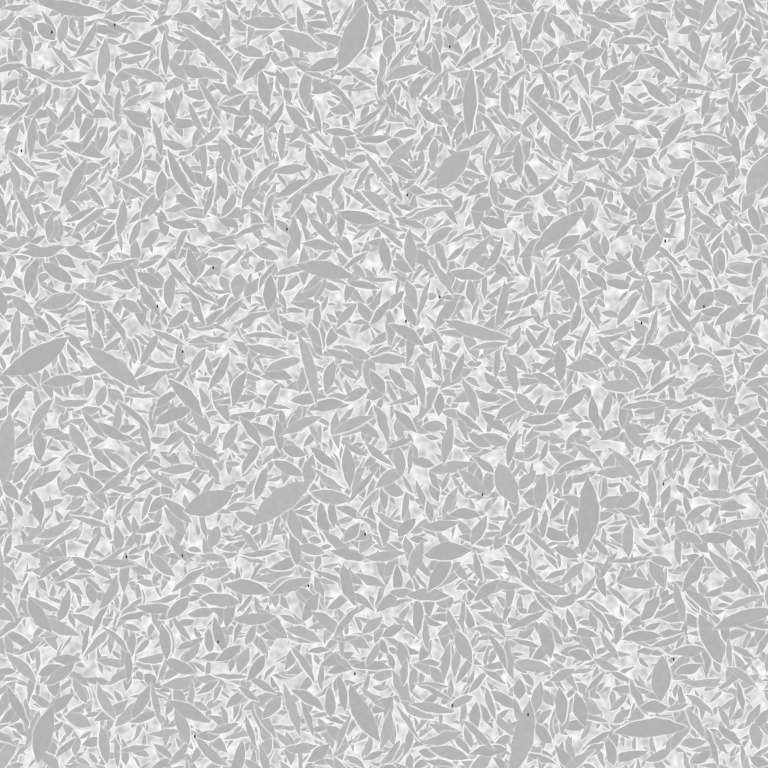
A WebGL 1 fragment shader for this texture:

```glsl
precision highp float;
// Draws a dense felt of pale grey laths with bright rims over a mottled light ground.

uniform vec2 u_resolution;

const float LATH_TONE = 0.698;       // darkest flat lath grey
const float LATH_TONE_SPREAD = 0.03; // lath to lath variation
const float GRAIN = 0.022;           // streaks inside the laths
const float GROUND_TONE = 0.87;
const float GROUND_CONTRAST = 0.17;
const float RIM_TONE = 0.985;
const float RIM_WIDTH = 0.0038;
const float EDGE_SOFTNESS = 0.0011;
const float OUTLINE_WARP = 0.0021;
const float SPECK_TONE = 0.3;
const float SPECK_RADIUS = 0.0014;
const float SPECK_CELLS = 9.0;
const float SPECK_CHANCE = 0.2;
const float TAU = 6.2831853;

vec3 hash3(vec2 cell, float seed) {
  vec3 h = fract(vec3(cell.xyx + seed * 17.31) * vec3(0.1031, 0.1030, 0.0973));
  h += dot(h, h.yxz + 33.33);
  return fract((h.xxy + h.yzz) * h.zyx);
}

float gradientAt(vec2 corner, vec2 offset) {
  float angle = TAU * hash3(corner, 3.0).x;
  return dot(vec2(cos(angle), sin(angle)), offset);
}

// Gradient noise, about -0.7 to 0.7
float gradientNoise(vec2 p) {
  vec2 i = floor(p), f = fract(p);
  vec2 u = f * f * f * (f * (f * 6.0 - 15.0) + 10.0);
  vec2 e = vec2(1.0, 0.0);
  float low = mix(gradientAt(i, f), gradientAt(i + e, f - e), u.x);
  float high = mix(gradientAt(i + e.yx, f - e.yx), gradientAt(i + 1.0, f - 1.0), u.x);
  return mix(low, high, u.y);
}

// Approximate signed distance to a spindle along x
float lathDistance(vec2 q, float halfLength, float halfWidth) {
  float t = abs(q.x) / halfLength;
  float side = abs(q.y) - halfWidth * (1.0 - t * t);
  return max(side, abs(q.x) - halfLength);
}

// Paints one jittered grid of laths, each with a rim that is stronger on one side
float paintLaths(float tone, vec2 p, float cells, float chance, float seed, float soft, float grain) {
  vec2 home = floor(p * cells);
  for (int j = -1; j <= 1; j++) {
    for (int i = -1; i <= 1; i++) {
      vec2 cell = home + vec2(float(i), float(j));
      vec3 place = hash3(cell, seed);
      vec3 form = hash3(cell, seed + 5.0);
      vec3 look = hash3(cell, seed + 11.0);
      if (look.x > chance) continue;

      float angle = TAU * place.z;
      vec2 along = vec2(cos(angle), sin(angle));
      vec2 r = p - (cell + place.xy) / cells;
      vec2 q = vec2(dot(r, along), dot(r, vec2(-along.y, along.x)));
      q.y += (form.z - 0.5) * 0.35 * q.x * q.x * cells;
      float d = lathDistance(q, mix(0.42, 0.8, form.x) / cells, mix(0.09, 0.23, form.y) / cells);

      float lit = mix(0.3, 0.95, smoothstep(-0.003, 0.003, q.y)) * mix(0.5, 1.0, look.y);
      float rim = lit * (1.0 - smoothstep(0.0, RIM_WIDTH, d));
      tone = mix(tone, RIM_TONE, rim);
      float lathTone = LATH_TONE + LATH_TONE_SPREAD * look.z + GRAIN * grain;
      tone = mix(tone, lathTone, 1.0 - smoothstep(-soft, soft, d));
    }
  }
  return tone;
}

// Coverage of rare dark pits
float specks(vec2 p, float soft) {
  vec2 cell = floor(p * SPECK_CELLS);
  vec3 h = hash3(cell, 71.0);
  vec2 r = p - (cell + 0.1 + 0.8 * h.xy) / SPECK_CELLS;
  float d = length(r * vec2(1.3, 0.8)) - SPECK_RADIUS;
  return step(h.z, SPECK_CHANCE) * (1.0 - smoothstep(-soft, soft, d));
}

void main() {
  vec2 p = gl_FragCoord.xy / u_resolution.y;
  float soft = max(EDGE_SOFTNESS, 0.6 / u_resolution.y);

  // Ragged outlines
  vec2 warp = vec2(gradientNoise(p * 75.0), gradientNoise(p * 75.0 + 41.7));
  vec2 q = p + OUTLINE_WARP * warp;

  // Mottled ground
  float grain = gradientNoise(p * 130.0 + 9.2);
  float mottle = gradientNoise(p * 60.0 + 23.1) + 0.7 * grain;
  float tone = clamp(GROUND_TONE + GROUND_CONTRAST * mottle, 0.76, 0.99);

  // Laths from fine to coarse
  tone = paintLaths(tone, q, 50.0, 1.0, 1.0, soft, grain);
  tone = paintLaths(tone, q, 34.0, 1.0, 2.0, soft, grain);
  tone = paintLaths(tone, q, 30.0, 1.0, 3.0, soft, grain);
  tone = paintLaths(tone, q, 27.0, 0.9, 4.0, soft, grain);
  tone = paintLaths(tone, q, 15.0, 0.2, 6.0, soft, grain);

  tone = mix(tone, SPECK_TONE, specks(p, soft));
  gl_FragColor = vec4(vec3(tone), 1.0);
}
```
